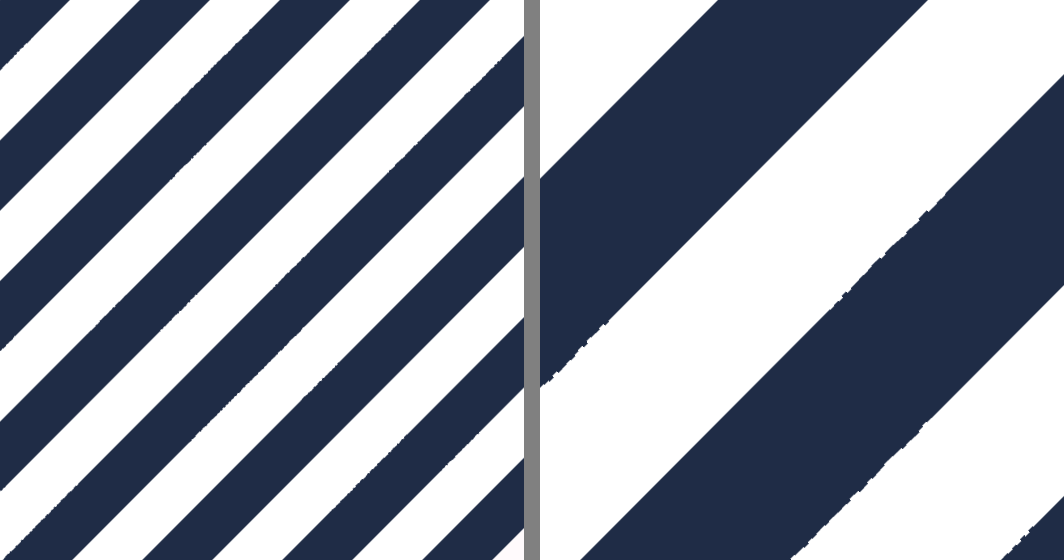
Left, the full canvas; right, a detail of the centre.
Give the GLSL for this pattern, as a Shadertoy shader.

```glsl
float hash(vec2 p) {
    vec3 q = fract(p.xyx * vec3(0.1031, 0.1030, 0.0973));
    q += dot(q, q.yzx + 33.33);
    return fract((q.x + q.y) * q.z);
}

void mainImage(out vec4 fragColor, in vec2 fragCoord) {
    vec2 uv = fragCoord / iResolution.xy;

    // Stripe count from the top left corner; navy fills the first half of each
    float phase = 3.743 * uv.x + 3.983 * (1.0 - uv.y) + 0.001;
    float blur = 0.65 * fwidth(phase);

    // Faint nicks along a few stretches of the stripe edges
    float edgeId = floor(2.0 * phase + 0.5);
    float along = uv.x + uv.y;
    float rough = step(0.82, hash(vec2(edgeId, floor(7.0 * along) + 40.0)));
    float nick = 0.01 * rough * (hash(vec2(floor(190.0 * along), edgeId)) - 0.5);

    float inside = 0.25 - abs(fract(phase + 0.25) - 0.5) + nick;
    float ink = smoothstep(-blur, blur, inside);

    // White ground, barely pink in the lower right corner
    vec3 ground = mix(vec3(1.0), vec3(1.0, 0.982, 0.988), smoothstep(7.4, 7.55, phase));
    vec3 navy = vec3(0.122, 0.173, 0.273);

    fragColor = vec4(mix(ground, navy, ink), 1.0);
}
```
